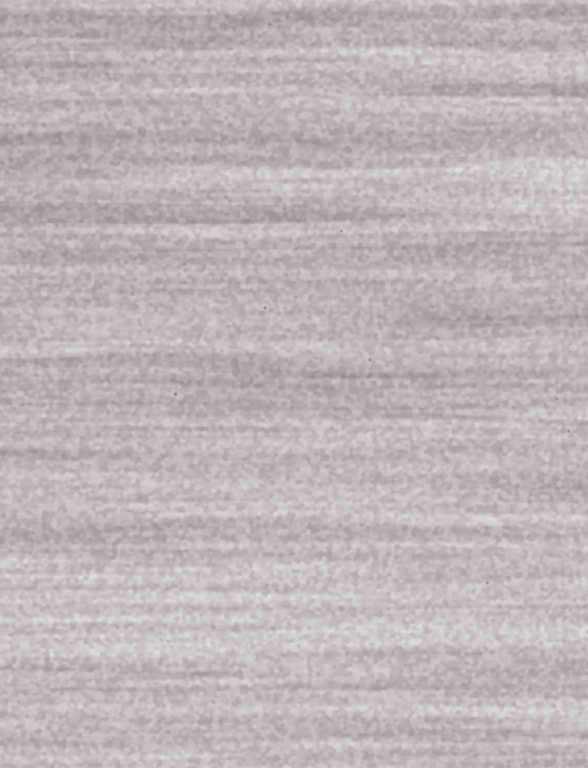
Reproduce this texture procedurally as a Shadertoy shader.

```glsl
// Pale grey brushed surface: long horizontal fibres, soft bands, fine grain and rare dark specks.

const vec3 SHADE = vec3(0.680, 0.646, 0.640);
const vec3 LIGHT = vec3(0.820, 0.797, 0.781);
const vec3 SPECK = vec3(0.450, 0.420, 0.420);

// Cells per canvas height, across and up
const vec2 BROAD_CELLS  = vec2(1.3, 9.0);
const vec2 BAND_CELLS   = vec2(1.6, 28.0);
const vec2 STREAK_CELLS = vec2(2.6, 75.0);
const vec2 FIBRE_CELLS  = vec2(6.0, 165.0);
const vec2 SEAM_CELLS   = vec2(1.8, 62.0);
const vec2 GRAIN_CELLS  = vec2(185.0, 200.0);

const float BASE_TONE   = 0.51;
const float BROAD_GAIN  = 0.22;
const float BAND_GAIN   = 0.30;
const float STREAK_GAIN = 0.30;
const float FIBRE_GAIN  = 0.30;
const float SEAM_GAIN   = 0.38;
const float GRAIN_GAIN  = 0.46;

const float CELL_FALLOFF  = 4.0;
const float SPECK_CELLS   = 24.0;
const float SPECK_RADIUS  = 0.0032;
const float SPECK_DENSITY = 0.05;

vec3 hash3(vec2 cell) {
    vec3 p = fract(cell.xyx * vec3(0.1031, 0.1030, 0.0973));
    p += dot(p, p.yxz + 33.33);
    return fract((p.xxy + p.yzz) * p.zyx);
}

// Smooth cellular noise: scattered points blend their random tones, -1 to 1
float cellTone(vec2 p) {
    vec2 cell = floor(p);
    float total = 0.0, weights = 0.0;
    for (int j = -1; j <= 1; j++) {
        for (int i = -1; i <= 1; i++) {
            vec2 id = cell + vec2(i, j);
            vec3 h = hash3(id);
            vec2 d = id + h.xy - p;
            float w = exp(-CELL_FALLOFF * dot(d, d));
            total += w * (2.0 * h.z - 1.0);
            weights += w;
        }
    }
    return total / weights;
}

// Coverage of sparse round specks, one candidate per cell
float specks(vec2 p) {
    vec2 id = floor(p * SPECK_CELLS);
    vec3 h = hash3(id + 311.0);
    vec2 centre = (id + 0.2 + 0.6 * h.xy) / SPECK_CELLS;
    float strength = max(0.0, 1.0 - h.z / SPECK_DENSITY);
    return strength * (1.0 - smoothstep(0.2, 1.0, length(p - centre) / SPECK_RADIUS));
}

void mainImage(out vec4 fragColor, in vec2 fragCoord) {
    vec2 p = fragCoord / iResolution.y;

    // Slight waver of the fibres
    vec2 q = p;
    q.y += 0.0012 * sin(5.0 * p.x + 9.0 * p.y) + 0.0005 * sin(13.0 * p.x - 21.0 * p.y);

    // Horizontal structure from broad to fine
    float tone = BASE_TONE;
    tone += BROAD_GAIN * cellTone(q * BROAD_CELLS + 17.0);
    tone += BAND_GAIN * cellTone(q * BAND_CELLS + 41.0);
    tone += STREAK_GAIN * cellTone(q * STREAK_CELLS + 73.0);
    tone += FIBRE_GAIN * cellTone(q * FIBRE_CELLS + 109.0);

    // Occasional long dark seams
    tone -= SEAM_GAIN * smoothstep(0.45, 0.9, cellTone(q * SEAM_CELLS + 151.0));

    // Isotropic grain
    tone += GRAIN_GAIN * cellTone(p * GRAIN_CELLS + 211.0);

    vec3 colour = mix(SHADE, LIGHT, clamp(tone, -0.6, 1.5));
    colour = mix(colour, SPECK, 0.8 * specks(p));
    fragColor = vec4(colour, 1.0);
}
```
